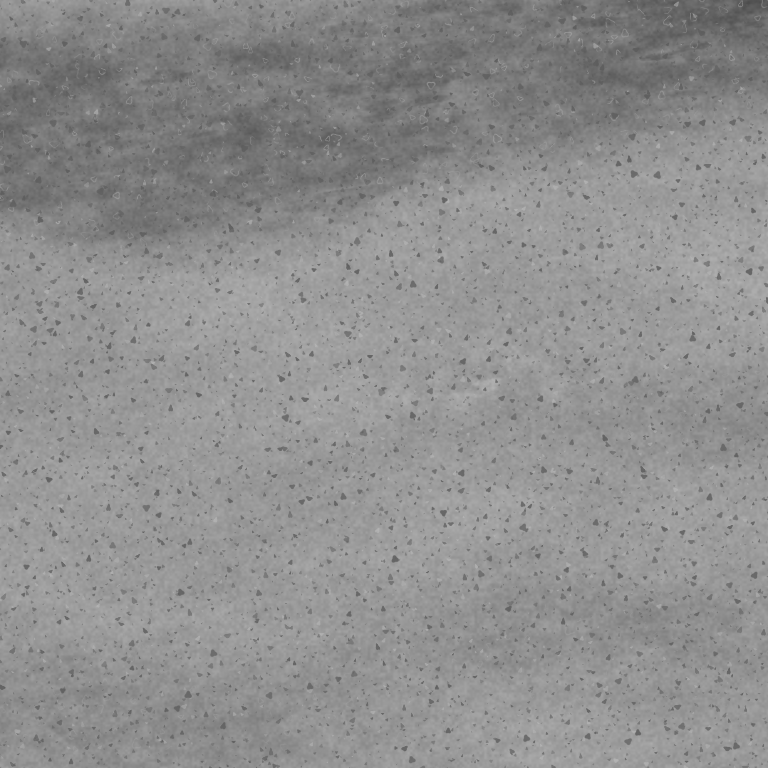
Write a Shadertoy shader that draws this texture.

```glsl
// Grey speckled stone: a pale ground crossed by soft, slightly rising dark bands.
// Stretched fractal noise makes the bands and streaks; jittered cells scatter
// dark grains, pale flecks and small pale rims over them.

#define GROUND_GREY 0.618
#define GRAIN_GREY 0.36
#define FLECK_GREY 0.76
#define BAND_DEPTH 0.125
#define STREAK_DEPTH 0.15
#define CLOUD_DEPTH 0.10
#define FINE_NOISE 0.045
#define FLOW_SLOPE 0.13
#define GRAIN_SOFTNESS 0.0011

vec3 hash3(vec2 p) {
    vec3 q = fract(vec3(p.xyx) * vec3(0.1031, 0.1030, 0.0973));
    q += dot(q, q.yxz + 33.33);
    return fract((q.xxy + q.yzz) * q.zyx);
}

float valueNoise(vec2 p) {
    vec2 cell = floor(p), f = fract(p);
    f = f * f * (3.0 - 2.0 * f);
    float low = mix(hash3(cell).x, hash3(cell + vec2(1, 0)).x, f.x);
    float high = mix(hash3(cell + vec2(0, 1)).x, hash3(cell + vec2(1, 1)).x, f.x);
    return mix(low, high, f.y);
}

float fbm(vec2 p) {
    float sum = 0.0, weight = 0.5;
    for (int i = 0; i < 5; i++) {
        sum += weight * valueNoise(p);
        p = mat2(1.96, 0.24, -0.24, 1.96) * p + 17.3;
        weight *= 0.5;
    }
    return sum / 0.97;
}

// Coverage of scattered, rotated oval grains; rim > 0 leaves only an outline.
float grains(vec2 uv, float cells, float density, float minR, float maxR, float rim) {
    float soft = max(GRAIN_SOFTNESS, 0.8 / iResolution.y);
    vec2 home = floor(uv * cells);
    float cover = 0.0;
    for (int j = -1; j <= 1; j++)
    for (int i = -1; i <= 1; i++) {
        vec2 cell = home + vec2(i, j);
        vec3 place = hash3(cell + cells + 3.7);
        vec3 shape = hash3(cell + cells * 2.0 + 91.1);
        if (place.z > density) continue;
        vec2 d = uv - (cell + place.xy) / cells;
        float turn = 6.2832 * shape.x;
        d = mat2(cos(turn), -sin(turn), sin(turn), cos(turn)) * d;
        d.y *= mix(1.0, 1.9, shape.y);
        float radius = mix(minR, maxR, shape.z * shape.z);
        radius *= 1.0 + 0.2 * sin(3.0 * atan(d.y, d.x + 1e-6) + turn);
        float dist = length(d) - radius;
        if (rim > 0.0) dist = abs(dist) - rim;
        float strength = mix(0.55, 1.0, fract(place.z * 37.0 + shape.x));
        cover = max(cover, strength * (1.0 - smoothstep(-soft, soft, dist)));
    }
    return cover;
}

// Soft oval patch with value 1 at its centre.
float patchAt(vec2 p, vec2 centre, vec2 size) {
    vec2 d = (p - centre) / size;
    return exp(-dot(d, d));
}

void mainImage(out vec4 fragColor, in vec2 fragCoord) {
    vec2 uv = fragCoord / iResolution.xy;
    vec2 flow = vec2(uv.x, uv.y - FLOW_SLOPE * uv.x);
    float cloud = fbm(flow * vec2(3.0, 8.0) + 4.0);
    float streak = fbm(flow * vec2(9.0, 38.0) + 21.0);
    float mottle = fbm(uv * vec2(42.0, 60.0) + 8.0);

    // Broad bands: one strong near the top, weaker ones below
    vec2 warped = uv + 0.09 * (vec2(cloud, fbm(flow * 5.0 + 60.0)) - 0.5);
    float lower = mix(0.67, 0.83, smoothstep(0.25, 1.0, uv.x));
    float upper = mix(0.96, 1.10, smoothstep(0.2, 0.9, uv.x));
    float band = smoothstep(lower - 0.04, lower + 0.09, warped.y)
               * (1.0 - smoothstep(upper - 0.05, upper + 0.07, warped.y));
    band += 0.35 * patchAt(warped, vec2(0.95, 0.97), vec2(0.25, 0.07));
    float faint = 0.45 * patchAt(warped, vec2(0.75, 0.19), vec2(0.34, 0.08))
                + 0.40 * patchAt(warped, vec2(0.95, 0.46), vec2(0.25, 0.07))
                + 0.50 * patchAt(warped, vec2(0.15, 0.06), vec2(0.4, 0.08));
    float shade = band + faint;

    // Ground tone with streaks, strongest inside the bands
    float grey = GROUND_GREY - BAND_DEPTH * shade;
    grey += CLOUD_DEPTH * (cloud - 0.5);
    grey += STREAK_DEPTH * (streak - 0.5) * (0.3 + 0.9 * shade);
    grey += 0.09 * (mottle - 0.5) * (0.45 + shade);
    grey -= 0.10 * shade * smoothstep(0.58, 0.76, streak);
    grey += 0.07 * patchAt(warped, vec2(0.61, 0.51), vec2(0.10, 0.03)) * smoothstep(0.4, 0.7, mottle);
    grey += FINE_NOISE * (valueNoise(uv * 310.0) + valueNoise(uv * 190.0 + 7.0) - 1.0);

    // Pale rims and flecks, then dark grains
    float rims = grains(uv, 48.0, 0.5, 0.003, 0.0065, 0.0008);
    rims *= smoothstep(0.35, 0.6, valueNoise(uv * 150.0 + 30.0));
    grey = mix(grey, FLECK_GREY - 0.06, rims * (0.12 + 0.4 * min(shade, 1.0)));
    grey = mix(grey, FLECK_GREY, 0.5 * grains(uv, 61.0, 0.2, 0.001, 0.0036, 0.0));
    grey = mix(grey, GRAIN_GREY, 0.85 * grains(uv, 57.0, 0.62, 0.0016, 0.0046, 0.0));
    grey = mix(grey, GRAIN_GREY, 0.6 * grains(uv, 97.0, 0.42, 0.0009, 0.0024, 0.0));

    fragColor = vec4(vec3(clamp(grey, 0.0, 1.0)), 1.0);
}
```
